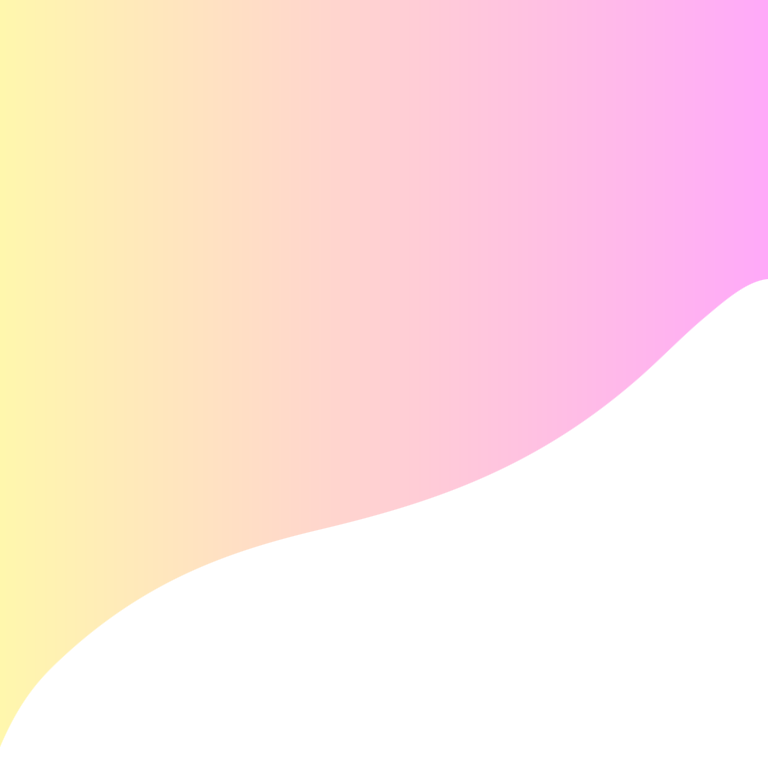
Reproduce this background procedurally as a Shadertoy shader.

```glsl
#define LEFT_COLOR vec3(1.0, 0.969, 0.678)
#define RIGHT_COLOR vec3(1.0, 0.663, 0.976)
#define HILL_COLOR vec3(1.0)
// Hill knots: position, height, slope
#define FOOT vec3(0.0, 0.0273, 2.35)
#define SHOULDER vec3(0.0833, 0.1458, 0.92)
#define SHELF vec3(0.4167, 0.3105, 0.238)
#define RISE vec3(0.8333, 0.5091, 0.88)
#define BROW vec3(0.9167, 0.5859, 0.84)
#define CREST vec3(1.0, 0.6367, 0.1)

// Cubic Hermite span between two knots
float hermite(float x, vec3 a, vec3 b) {
    float span = b.x - a.x;
    float t = (x - a.x) / span;
    float s = 1.0 - t;
    return s * s * ((1.0 + 2.0 * t) * a.y + t * span * a.z)
         + t * t * ((1.0 + 2.0 * s) * b.y - s * span * b.z);
}

// Smooth hill outline across the canvas
float hillHeight(float x) {
    if (x < SHOULDER.x) return hermite(x, FOOT, SHOULDER);
    if (x < SHELF.x) return hermite(x, SHOULDER, SHELF);
    if (x < RISE.x) return hermite(x, SHELF, RISE);
    if (x < BROW.x) return hermite(x, RISE, BROW);
    return hermite(x, BROW, CREST);
}

void mainImage(out vec4 fragColor, in vec2 fragCoord) {
    vec2 uv = fragCoord / iResolution.xy;

    // Horizontal sky gradient
    vec3 sky = mix(LEFT_COLOR, RIGHT_COLOR, uv.x);

    // Hill with an edge one pixel wide
    float above = uv.y - hillHeight(uv.x);
    float skyMask = clamp(above / fwidth(above) + 0.5, 0.0, 1.0);

    fragColor = vec4(mix(HILL_COLOR, sky, skyMask), 1.0);
}
```
